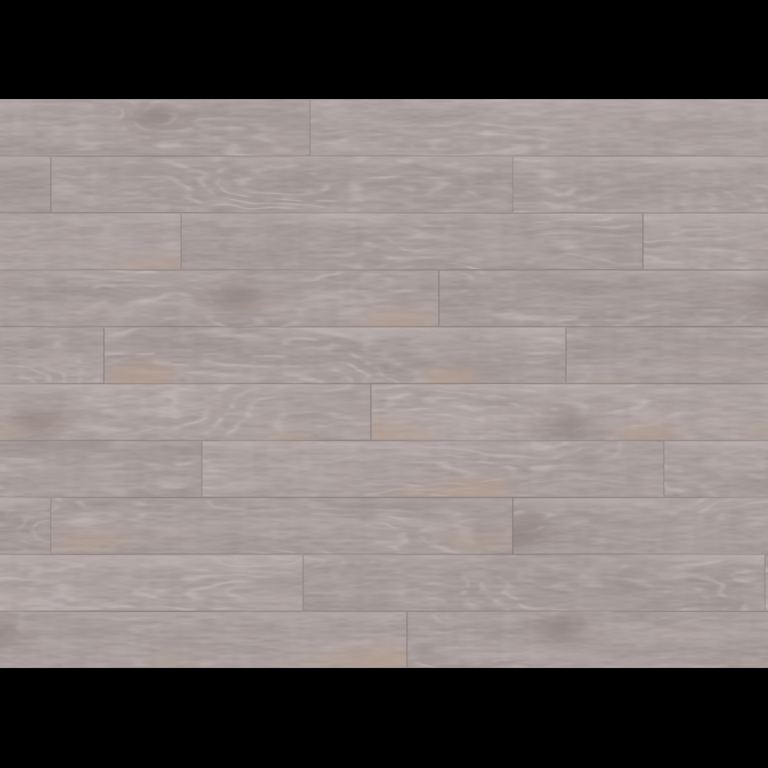
Give the GLSL for this texture, as a Shadertoy shader.

```glsl
// Whitewashed oak floor: ten rows of staggered planks between two black bands.
// Each plank gets a hashed tone, contour-line grain from stretched noise,
// fine pores, pale edges, and an occasional knot or warm stain.

const float FLOOR_BOTTOM = 0.130;
const float FLOOR_TOP = 0.871;
const float ROWS = 10.0;
const float PLANK_LENGTH = 0.6015;
const float SEAM_HALF_WIDTH = 0.0007;
const float RING_COUNT = 6.5;
const float RING_STRENGTH = 0.42;
const float PORE_STRENGTH = 0.075;

const vec3 DARK_WOOD = vec3(0.635, 0.594, 0.586);
const vec3 LIGHT_WOOD = vec3(0.690, 0.648, 0.643);
const vec3 LIMED_GRAIN = vec3(0.765, 0.730, 0.725);
const vec3 WARM_STAIN = vec3(0.710, 0.615, 0.555);
const vec3 KNOT_BROWN = vec3(0.500, 0.440, 0.425);
const vec3 SEAM_GREY = vec3(0.510, 0.475, 0.465);

// Joint position of each row, top to bottom, in plank lengths
const float STAGGER[10] = float[10](
    0.671, 0.110, 0.392, 0.950, 0.225, 0.803, 0.437, 0.110, 0.656, 0.881);

float hash(vec2 p) {
    return fract(sin(dot(p, vec2(127.1, 311.7))) * 43758.5453);
}

float noise(vec2 p) {
    vec2 cell = floor(p), f = fract(p);
    f = f * f * (3.0 - 2.0 * f);
    return mix(mix(hash(cell), hash(cell + vec2(1, 0)), f.x),
               mix(hash(cell + vec2(0, 1)), hash(cell + vec2(1, 1)), f.x), f.y);
}

// p: position on the plank in row heights; id: plank identity
vec3 plankColor(vec2 p, vec2 id, float aspect) {
    vec2 seed = 40.0 * vec2(hash(id + 3.1), hash(id + 7.7));

    // Base tone with slow bands along the board
    float tone = 0.2 + 0.5 * hash(id + 1.3);
    tone += 0.7 * (noise(p * vec2(0.4, 3.0) + seed) - 0.5);
    vec3 color = mix(DARK_WOOD, LIGHT_WOOD, tone);

    // Knot, which also bends the rings around it
    vec2 knotCenter = vec2(aspect * hash(id + 5.9), 0.2 + 0.6 * hash(id + 9.2));
    vec2 toKnot = (p - knotCenter) * vec2(2.2, 3.8);
    float knot = exp(-dot(toKnot, toKnot)) * step(0.55, hash(id + 2.6));

    // Limed rings: contours of noise stretched along the board
    float field = noise(p * vec2(0.45, 1.6) + seed + 11.0)
                + 0.10 * noise(p * vec2(2.5, 7.0) + seed)
                + 0.25 * p.y + 0.3 * knot;
    float rings = pow(0.5 + 0.5 * sin(6.2832 * RING_COUNT * field), 3.0);
    float patches = smoothstep(0.25, 0.8, noise(p * vec2(0.55, 1.3) + seed + 23.0));
    float breaks = smoothstep(0.15, 0.75, noise(p * vec2(3.5, 13.0) + seed));
    color = mix(color, LIMED_GRAIN, RING_STRENGTH * rings * breaks * (0.25 + patches));

    // Short pores and faint crosswise saw marks
    float pores = 0.6 * noise(p * vec2(2.6, 19.0) + seed)
                + 0.4 * noise(p * vec2(7.0, 27.0) + seed + 5.0);
    color += PORE_STRENGTH * (pores - 0.5);
    color += 0.012 * (noise(vec2(p.x * 9.0, p.y) + seed) - 0.5);

    // Warm stains low on some boards, pale wash along some upper edges
    float stain = smoothstep(0.5, 0.85, noise(p * vec2(0.75, 1.2) + seed + 31.0));
    stain *= smoothstep(0.55, 0.15, p.y) * step(0.5, hash(id + 4.4));
    color = mix(color, WARM_STAIN, 0.55 * stain);
    float wash = smoothstep(0.72, 1.0, p.y) * noise(vec2(p.x * 0.7, 2.0) + seed);
    color = mix(color, LIMED_GRAIN, 0.8 * wash * hash(id + 6.8));

    return mix(color, KNOT_BROWN, 0.4 * knot);
}

void mainImage(out vec4 fragColor, in vec2 fragCoord) {
    vec2 uv = fragCoord / iResolution.xy;
    float pixel = 1.0 / iResolution.y;
    float rowHeight = (FLOOR_TOP - FLOOR_BOTTOM) / ROWS;

    // Row from the top, then plank along the row
    float down = (FLOOR_TOP - uv.y) / rowHeight;
    float row = clamp(floor(down), 0.0, ROWS - 1.0);
    float along = uv.x / PLANK_LENGTH - STAGGER[int(row)];
    vec2 id = vec2(floor(along), row);
    float aspect = PLANK_LENGTH / rowHeight;
    vec2 p = vec2(fract(along) * aspect, 1.0 - (down - row));

    vec3 color = plankColor(p, id, aspect);

    // Thin seams, fading in and out along the joints
    vec2 edge = min(p, vec2(aspect, 1.0) - p) * rowHeight;
    float seam = 1.0 - smoothstep(SEAM_HALF_WIDTH - 0.5 * pixel,
                                  SEAM_HALF_WIDTH + pixel, min(edge.x, edge.y));
    float seamStrength = 0.2 + 0.55 * noise(vec2(uv.x * 9.0, row * 3.7));
    color = mix(color, SEAM_GREY, seam * seamStrength);

    // Black bands above and below
    float inside = min(uv.y - FLOOR_BOTTOM, FLOOR_TOP - uv.y);
    color *= smoothstep(-0.5 * pixel, 0.5 * pixel, inside);
    fragColor = vec4(color, 1.0);
}
```
